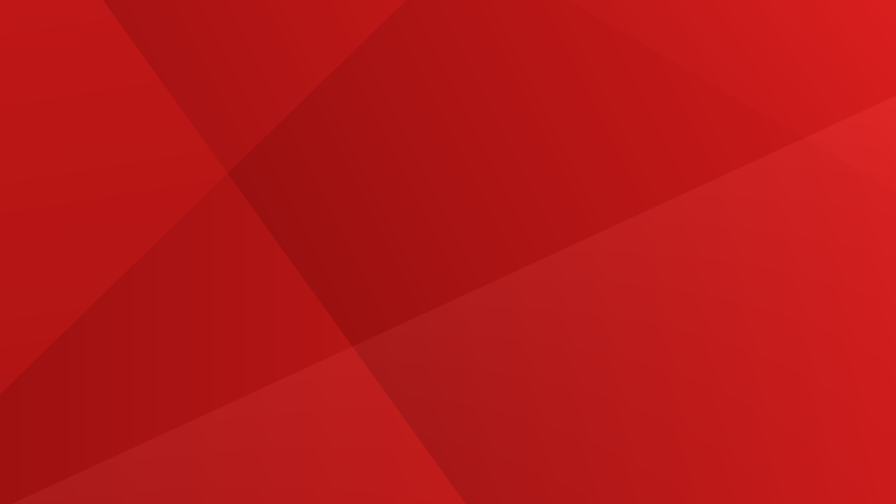
A Shadertoy shader for this background:

```glsl
// Overlapping translucent red facets split by four diagonal edges.

#define LEFT_UPPER   vec3(0.677, -0.012, 0.074)  // ramps: level, slope x, slope y
#define LEFT_LOWER   vec3(0.620, 0.125, 0.000)
#define RIGHT_LOWER  vec3(0.483, 0.150, 0.075)
#define RIGHT_UPPER  vec3(0.546, 0.150, 0.075)
#define CORNER_TINT  vec3(0.030, 0.016, 0.016)
#define CORNER_REACH 0.35    // distance over which the corner gains full tint
#define SHEEN        vec3(0.040, 0.038, 0.038)   // light along the long rising edge
#define SHEEN_FADE   2.0
#define DEPTH_LIFT   0.055   // extra red below the rising edge

// Signed distance to the line a-b, positive on its left.
float side(vec2 p, vec2 a, vec2 b) {
    vec2 d = normalize(b - a);
    return dot(p - a, vec2(-d.y, d.x));
}

// Antialiased coverage of the positive half-plane.
float cover(float dist) {
    float halfWidth = 0.9 / iResolution.y;
    return smoothstep(-halfWidth, halfWidth, dist);
}

// Linear brightness ramp across a facet.
float ramp(vec3 facet, vec2 p) {
    return dot(facet, vec3(1.0, p));
}

void mainImage(out vec4 fragColor, in vec2 fragCoord) {
    vec2 p = fragCoord / iResolution.y;

    // Edges, in units of canvas height
    float steepEdge  = side(p, vec2(0.204, 1.0), vec2(0.924, 0.0));
    float fallEdge   = side(p, vec2(0.806, 1.0), vec2(0.0, 0.218));
    float riseEdge   = side(p, vec2(1.778, 0.810), vec2(0.023, 0.0));
    float cornerEdge = side(p, vec2(1.127, 1.0), vec2(1.778, 0.618));

    float depth = max(riseEdge, 0.0);
    float lower = cover(fallEdge);

    // Facet shading on each side of the steep edge
    float left  = mix(ramp(LEFT_UPPER, p), ramp(LEFT_LOWER, p), lower);
    float right = mix(ramp(RIGHT_UPPER, p), ramp(RIGHT_LOWER, p), lower);
    right += DEPTH_LIFT * depth;
    float red = mix(left, right, cover(steepEdge));

    // Red palette with a corner that brightens away from its edge
    vec3 color = vec3(red, vec2(0.18 * red - 0.046));
    float cornerGain = mix(0.45, 1.0, clamp(cornerEdge / CORNER_REACH, 0.0, 1.0));
    color += CORNER_TINT * cornerGain * cover(cornerEdge);

    // Pale sheen fading away below the rising edge
    color += SHEEN * exp(-SHEEN_FADE * depth) * cover(riseEdge);

    fragColor = vec4(clamp(color, 0.0, 1.0), 1.0);
}
```
